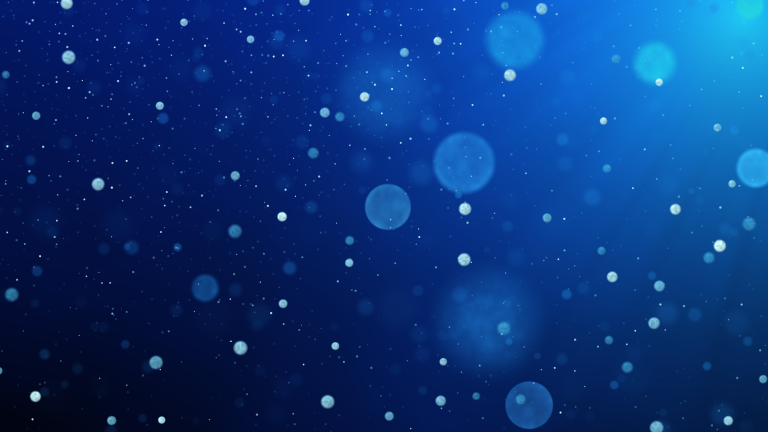
Give the GLSL for this background, as a Shadertoy shader.

```glsl
// Deep blue underwater light: a cyan glow with faint rays at the upper right,
// large out-of-focus discs, and drifting bubbles and dust. Scattered parts come
// from jittered hash grids; lengths are in units of the canvas height.

const vec3 ABYSS = vec3(0.004, 0.015, 0.07);
const vec3 NAVY  = vec3(0.016, 0.125, 0.54);
const vec3 AZURE = vec3(0.03, 0.25, 0.42);    // added by the wide glow
const vec3 CYAN  = vec3(0.08, 0.44, 0.10);    // added by the tight glow
const vec3 HAZE  = vec3(0.12, 0.54, 0.88);    // blurred bubbles
const vec3 AQUA  = vec3(0.28, 0.74, 0.92);    // dimmer sharp bubbles
const vec3 PEARL = vec3(0.80, 0.98, 0.99);    // brightest bubbles
const vec2 LAMP  = vec2(1.72, 0.96);          // centre of the glow
const vec2 RAY_SOURCE = vec2(1.95, 1.30);
const float WIDE_FALLOFF = 1.7;
const float TIGHT_FALLOFF = 3.6;
const float RAY_STRENGTH = 0.14;

vec3 hash3(vec2 cell) {
    vec3 q = fract(vec3(cell.xyx) * vec3(0.1031, 0.1030, 0.0973));
    q += dot(q, q.yxz + 33.33);
    return fract((q.xxy + q.yzz) * q.zyx);
}

float noise(vec2 p) {
    vec2 i = floor(p), f = fract(p);
    f = f * f * (3.0 - 2.0 * f);
    vec2 e = vec2(0.0, 1.0);
    return mix(mix(hash3(i).x, hash3(i + e.yx).x, f.x),
               mix(hash3(i + e.xy).x, hash3(i + e.yy).x, f.x), f.y);
}

// Coverage of a disc; blur is a fraction of the radius.
float disc(float dist, float radius, float blur) {
    float soft = max(blur * radius, 0.75 / iResolution.y);
    return 1.0 - smoothstep(radius - soft, radius + soft, dist);
}

// One disc per occupied grid cell: x = coverage, y = tone, z = side shading.
vec3 scatter(vec2 p, float size, vec2 radii, float density, float blur, float seed) {
    vec2 cell = floor(p / size);
    vec3 place = hash3(cell + seed);
    vec3 kind = hash3(cell + seed + 71.0);
    float radius = mix(radii.x, radii.y, kind.x);
    float reach = radius * (1.0 + blur) / size;
    vec2 centre = (cell + 0.5 + (place.xy - 0.5) * max(0.0, 1.0 - 2.0 * reach)) * size;
    vec2 d = p - centre;
    float cover = disc(length(d), radius, blur) * step(place.z, density);
    return vec3(cover, kind.y, dot(d, vec2(-0.5, 0.7)) / radius);
}

// A large translucent disc with a slightly brighter rim when in focus.
void bokeh(inout vec3 col, vec2 p, vec2 centre, float radius, float blur, float alpha, vec3 tint) {
    float dist = length(p - centre);
    float rim = smoothstep(0.65, 0.97, dist / radius) * (1.0 - blur);
    float mottle = 0.7 + 0.35 * noise(p * 40.0) + 0.2 * noise(p * 95.0);
    float amount = disc(dist, radius, blur) * alpha * mottle * (1.0 + 0.2 * rim);
    col = mix(col, tint, clamp(amount, 0.0, 1.0));
}

vec3 water(vec2 p) {
    float middle = (p.x - 1.12) / 0.68;
    float height = 0.72 * p.y + 0.42 * exp(-middle * middle) * (1.0 - 0.45 * p.y);
    height += 0.10 * (noise(p * 3.0) - 0.5) + 0.05 * (noise(p * 9.0) - 0.5);
    vec3 col = mix(ABYSS, NAVY, clamp(height, 0.0, 1.05));

    float d = length(p - LAMP);
    float wide = exp(-WIDE_FALLOFF * d * d);
    vec2 ray = p - RAY_SOURCE;
    float angle = atan(ray.x, -ray.y);
    float beams = noise(vec2(angle * 16.0, 3.0)) + 0.5 * noise(vec2(angle * 39.0, 8.0)) - 0.75;
    wide *= 1.0 + RAY_STRENGTH * beams * smoothstep(0.1, 0.5, d);
    return col + AZURE * wide + CYAN * exp(-TIGHT_FALLOFF * d);
}

void mainImage(out vec4 fragColor, in vec2 fragCoord) {
    vec2 p = fragCoord / iResolution.y;
    p.x *= (16.0 / 9.0) * iResolution.y / iResolution.x;
    vec3 col = water(p);
    float light = 0.35 + 0.65 * smoothstep(-0.1, 1.3, p.x * 0.5 + p.y);

    // Faint, far bubbles in growing focus
    for (int i = 0; i < 5; i++) {
        float k = float(i);
        vec3 far = scatter(p + k * 0.037, 0.20 - 0.016 * k,
                           vec2(0.022, 0.042) / (1.0 + 0.55 * k), 0.5, 0.65 - 0.07 * k, 11.0 * k + 5.0);
        col = mix(col, HAZE, far.x * light * (0.12 + 0.11 * k) * (0.15 + 0.85 * far.y * far.y));
    }

    // Large discs
    bokeh(col, p, vec2(0.889, 0.787), 0.090, 0.55, 0.34, HAZE);
    bokeh(col, p, vec2(1.130, 0.255), 0.096, 0.60, 0.40, HAZE);
    bokeh(col, p, vec2(1.192, 0.907), 0.064, 0.26, 0.72, vec3(0.10, 0.60, 0.90));
    bokeh(col, p, vec2(1.074, 0.623), 0.070, 0.12, 0.62, vec3(0.14, 0.55, 0.88));
    bokeh(col, p, vec2(0.898, 0.521), 0.053, 0.05, 0.56, vec3(0.20, 0.60, 0.86));
    bokeh(col, p, vec2(1.225, 0.062), 0.055, 0.04, 0.46, vec3(0.17, 0.53, 0.86));
    bokeh(col, p, vec2(1.516, 0.854), 0.045, 0.34, 0.80, vec3(0.12, 0.78, 0.93));
    bokeh(col, p, vec2(1.750, 0.611), 0.044, 0.14, 0.80, vec3(0.18, 0.70, 0.96));
    bokeh(col, p, vec2(1.736, 0.988), 0.031, 0.20, 0.70, vec3(0.14, 0.84, 0.88));
    bokeh(col, p, vec2(0.475, 0.333), 0.030, 0.25, 0.45, HAZE);

    // Fine dust, densest at the upper left
    float dusty = 0.14 + 0.5 * smoothstep(1.0, 0.1, length(p - vec2(0.45, 1.0)));
    for (int i = 0; i < 3; i++) {
        float k = float(i);
        vec3 dust = scatter(p + k * 0.013, 0.024 + 0.013 * k, vec2(0.0010, 0.0026), dusty, 0.4, 19.0 * k + 40.0);
        float spark = dust.y * dust.y * dust.y;
        col = mix(col, mix(AQUA, PEARL, spark), dust.x * (0.12 + 0.88 * spark));
    }

    // Soft aqua bubbles, then sharp pearls lit from above
    for (int i = 0; i < 2; i++) {
        float sharp = float(i);
        vec3 bubble = scatter(p + 0.06 * sharp, 0.19 - 0.02 * sharp, vec2(0.008, 0.0155),
                              0.38 + 0.24 * sharp, 0.34 - 0.10 * sharp, 123.0 + 40.0 * sharp);
        float pearly = sharp * (0.35 + 0.65 * bubble.y);
        vec3 shell = mix(AQUA, PEARL, pearly) * (0.93 + 0.14 * bubble.z);
        float speckle = 0.88 + 0.24 * noise(p * 230.0);
        col = mix(col, shell * speckle, bubble.x * (0.60 + 0.38 * pearly));
    }

    fragColor = vec4(clamp(col, 0.0, 1.0), 1.0);
}
```
